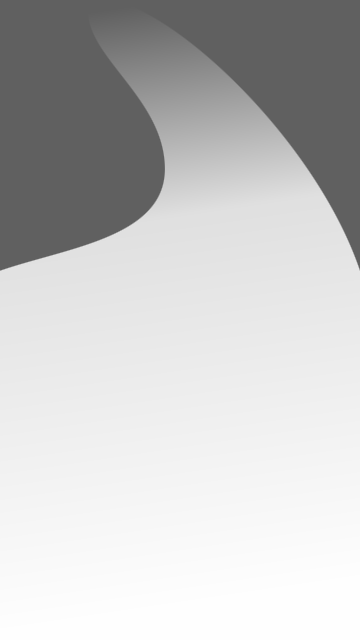
This background is drawn by a Shadertoy shader. Its source:

```glsl
const vec3 DARK = vec3(0.378);
const vec3 SILVER = vec3(0.876);
const vec3 WHITE = vec3(0.998);

// Heights at which the shading changes, and its slant across the canvas
const float TIP_LEVEL = 1.0;
const float SHOULDER_LEVEL = 0.664;
const float BASE_LEVEL = 0.04;
const float SHADE_SLANT = 0.084;

// Joints of the left outline
const vec2 TIP = vec2(0.282, 1.001);
const vec2 TIP_SIDE = vec2(0.245, 0.982);
const vec2 WAIST = vec2(0.458, 0.736);

const float OVERSHOOT = 1.3; // carries a curve past the canvas side
const int SOLVE_STEPS = 20;

vec2 bezier(vec2 a, vec2 b, vec2 c, vec2 d, float t) {
    float s = 1.0 - t;
    return s * s * s * a + 3.0 * s * s * t * b + 3.0 * s * t * t * c + t * t * t * d;
}

// Horizontal position of a descending curve at a given height, by bisection
float curveX(vec2 a, vec2 b, vec2 c, vec2 d, float tEnd, float height) {
    float low = 0.0;
    float high = tEnd;
    for (int i = 0; i < SOLVE_STEPS; i++) {
        float mid = 0.5 * (low + high);
        if (bezier(a, b, c, d, mid).y > height) low = mid;
        else high = mid;
    }
    return bezier(a, b, c, d, 0.5 * (low + high)).x;
}

float leftEdge(float y) {
    if (y > TIP_SIDE.y)
        return curveX(TIP, vec2(0.259, 1.0), vec2(0.245, 0.9935), TIP_SIDE, 1.0, y);
    if (y > WAIST.y)
        return curveX(TIP_SIDE, vec2(0.245, 0.909), vec2(0.458, 0.844), WAIST, 1.0, y);
    return curveX(WAIST, vec2(0.458, 0.629), vec2(0.185, 0.613), vec2(0.0, 0.577), OVERSHOOT, y);
}

float rightEdge(float y) {
    return curveX(TIP, vec2(0.463, 1.0), vec2(0.875, 0.785), vec2(1.0, 0.577), OVERSHOOT, y);
}

// Coverage of the positive side, softened over one pixel
float cover(float d) {
    return clamp(0.5 + d / max(fwidth(d), 1e-5), 0.0, 1.0);
}

void mainImage(out vec4 fragColor, in vec2 fragCoord) {
    vec2 uv = fragCoord / iResolution.xy;

    // Slanted two-part gradient
    float level = uv.y - SHADE_SLANT * (uv.x - 0.5);
    float fade = clamp((TIP_LEVEL - level) / (TIP_LEVEL - SHOULDER_LEVEL), 0.0, 1.0);
    float glow = clamp((SHOULDER_LEVEL - level) / (SHOULDER_LEVEL - BASE_LEVEL), 0.0, 1.0);
    vec3 surface = mix(mix(DARK, SILVER, fade), WHITE, glow);

    // Curved horn between both outlines
    float inside = cover(uv.x - leftEdge(uv.y)) * cover(rightEdge(uv.y) - uv.x);
    fragColor = vec4(mix(DARK, surface, inside), 1.0);
}
```
